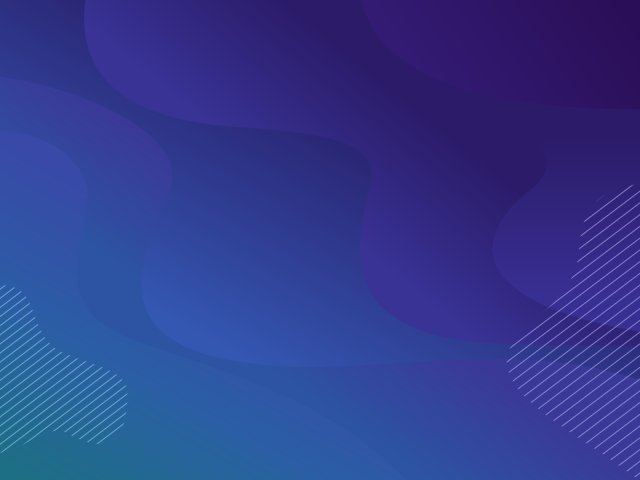
Write a Shadertoy shader that draws this background.

```glsl
vec2 point;        // shaded position on a 4 x 3 canvas
vec2 pen;          // current end of the traced path
float pathDist;    // distance to the traced path
float pathSide;    // +1 above the path, -1 below it

void moveTo(vec2 start) {
    pen = start;
    pathDist = 9.0;
    pathSide = -1.0;
}

// Cubic Bezier: nearest distance, plus crossings of a downward ray
void curveTo(vec2 b, vec2 c, vec2 end) {
    vec2 start = pen;
    for (int i = 1; i <= 24; i++) {
        float t = float(i) / 24.0, s = 1.0 - t;
        vec2 next = s * s * s * start + 3.0 * s * s * t * b + 3.0 * s * t * t * c + t * t * t * end;
        vec2 edge = next - pen, rel = point - pen;
        float along = clamp(dot(rel, edge) / dot(edge, edge), 0.0, 1.0);
        pathDist = min(pathDist, length(rel - edge * along));
        if ((pen.x > point.x) != (next.x > point.x) && rel.y > edge.y * rel.x / edge.x)
            pathSide = -pathSide;
        pen = next;
    }
}

float above() {
    float pixel = 3.0 / iResolution.y;
    return smoothstep(-0.7 * pixel, 0.7 * pixel, pathDist * pathSide);
}

vec3 ramp(vec3 from, vec3 to, float t) {
    return mix(from, to, clamp(t, 0.0, 1.0));
}

// Thin slanted stripes
float hatch(float spacing, float offset) {
    float pixel = 3.0 / iResolution.y;
    float phase = (point.y - 0.755 * point.x - offset) / spacing;
    float d = abs(fract(phase + 0.5) - 0.5) * spacing * 0.798;
    return 1.0 - smoothstep(0.0, 0.0025 + 0.75 * pixel, d);
}

void mainImage(out vec4 fragColor, in vec2 fragCoord) {
    point = fragCoord / iResolution.xy * vec2(4.0, 3.0);
    float x = point.x, y = point.y;

    // Central valley
    vec3 color = ramp(vec3(0.204, 0.345, 0.70), vec3(0.169, 0.149, 0.463),
                      0.327 * (x - 0.99) + 0.58 * (y - 1.02));

    // Lower wave
    vec3 lower = ramp(vec3(0.173, 0.33, 0.64), vec3(0.227, 0.225, 0.596),
                      (0.55 * x + 0.8 * y - 1.45) / 0.75);
    moveTo(vec2(-0.05, 2.526));
    curveTo(vec2(0.469, 2.469), vec2(1.104, 2.193), vec2(1.078, 1.88));
    curveTo(vec2(1.016, 1.594), vec2(0.443, 0.839), vec2(1.615, 0.724));
    curveTo(vec2(2.344, 0.635), vec2(3.28, 0.938), vec2(4.17, 0.562));
    color = mix(lower, color, above());

    // Teal corner wave
    float rise = 0.5 * x + 0.9 * y;
    vec3 corner = ramp(vec3(0.11, 0.44, 0.51), vec3(0.165, 0.373, 0.645), rise);
    corner = ramp(corner, vec3(0.22, 0.285, 0.655), rise - 0.95);
    moveTo(vec2(-0.05, 2.188));
    curveTo(vec2(0.312, 2.182), vec2(0.562, 1.984), vec2(0.547, 1.75));
    curveTo(vec2(0.531, 1.49), vec2(0.286, 1.073), vec2(0.833, 0.875));
    curveTo(vec2(1.354, 0.682), vec2(2.083, 0.526), vec2(2.604, -0.073));
    curveTo(vec2(2.9, -0.4), vec2(3.5, -0.4), vec2(4.3, -0.4));
    color = mix(corner, color, above());

    // Upper violet wave with a faint inner fold
    vec3 dusk = vec3(0.169, 0.106, 0.412);
    vec3 upper = ramp(vec3(0.22, 0.2, 0.585), dusk,
                      0.69 * (x - 1.04) + 0.85 * (y - 2.43));
    vec3 fold = ramp(vec3(0.22, 0.184, 0.573), dusk, y - 1.15);
    moveTo(vec2(2.81, 2.375));
    curveTo(vec2(3.437, 2.219), vec2(3.516, 1.984), vec2(3.333, 1.828));
    curveTo(vec2(2.917, 1.516), vec2(2.891, 1.073), vec2(4.17, 0.9));
    upper = mix(upper, fold, above());
    moveTo(vec2(0.542, 3.052));
    curveTo(vec2(0.443, 2.531), vec2(0.781, 2.255), vec2(1.458, 2.208));
    curveTo(vec2(2.083, 2.167), vec2(2.344, 2.104), vec2(2.318, 1.88));
    curveTo(vec2(2.292, 1.646), vec2(1.927, 0.875), vec2(3.177, 0.849));
    curveTo(vec2(3.49, 0.839), vec2(3.8, 0.839), vec2(4.17, 0.839));
    color = mix(color, upper, above());

    // Dark corner at the top right
    vec3 night = ramp(vec3(0.208, 0.118, 0.482), vec3(0.165, 0.055, 0.34),
                      0.5 * (x - 2.3) + 0.35 * (y - 2.4));
    moveTo(vec2(2.25, 3.052));
    curveTo(vec2(2.318, 2.557), vec2(2.917, 2.292), vec2(4.17, 2.318));
    color = mix(color, night, above());

    // Hatched patch on the left
    moveTo(vec2(-0.05, 1.214));
    curveTo(vec2(0.26, 1.255), vec2(0.156, 0.969), vec2(0.344, 0.823));
    curveTo(vec2(0.547, 0.708), vec2(0.807, 0.708), vec2(0.797, 0.526));
    curveTo(vec2(0.79, 0.083), vec2(0.52, 0.24), vec2(0.39, 0.307));
    curveTo(vec2(0.26, 0.323), vec2(0.156, 0.188), vec2(-0.05, 0.16));
    color = mix(color, vec3(0.52, 0.77, 0.9), 0.6 * above() * hatch(0.057, 1.135));

    // Hatched patch on the right
    moveTo(vec2(4.17, 1.88));
    curveTo(vec2(3.75, 1.828), vec2(3.646, 1.75), vec2(3.62, 1.448));
    curveTo(vec2(3.604, 1.073), vec2(3.167, 0.969), vec2(3.167, 0.74));
    curveTo(vec2(3.177, 0.448), vec2(3.75, 0.24), vec2(4.17, -0.15));
    color = mix(color, vec3(0.66, 0.64, 0.92), 0.6 * above() * hatch(0.0734, -1.141));

    fragColor = vec4(color, 1.0);
}
```
